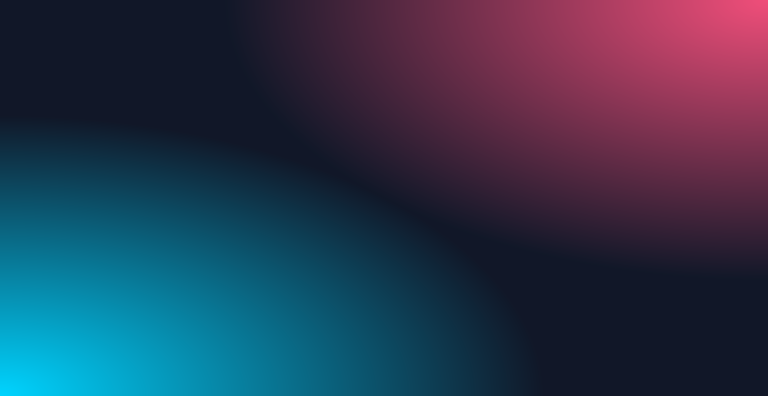
Write a Shadertoy shader that draws this background.

```glsl
// Linear falloff from a corner, reaching zero on an ellipse
float cornerGlow(vec2 uv, vec2 corner) {
    return clamp(1.0 - length(uv - corner) * sqrt(2.0), 0.0, 1.0);
}

void mainImage(out vec4 fragColor, in vec2 fragCoord) {
    vec3 navy = vec3(0.065, 0.092, 0.157);
    vec3 cyan = vec3(0.0, 0.831, 1.0);
    vec3 pink = vec3(0.941, 0.306, 0.478);

    // Two opposite corner glows over a dark ground
    vec2 uv = fragCoord / iResolution.xy;
    vec3 color = mix(navy, pink, cornerGlow(uv, vec2(1.0, 1.0)));
    color = mix(color, cyan, cornerGlow(uv, vec2(0.0, 0.0)));

    fragColor = vec4(color, 1.0);
}
```
